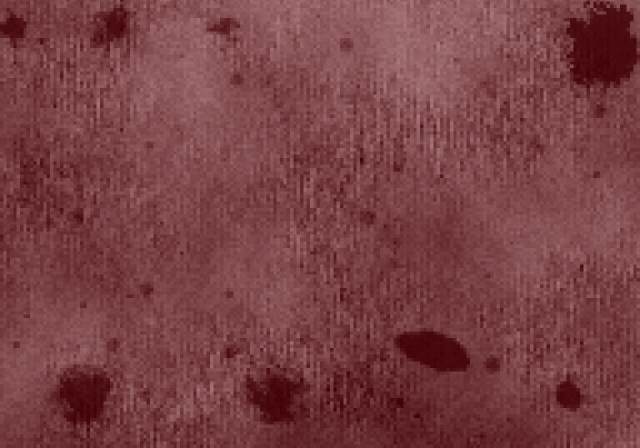
Reproduce this texture procedurally as a Shadertoy shader.

```glsl
// Worn wine-red cloth: coarse square threads with vertical ribs, pale clouds
// and dark ragged blots. Each thread cell gets one tone from layered sines,
// hashes and blot distances; the tone then picks a colour on a dark-pale ramp.

const vec3 DARK_WINE = vec3(0.28, 0.03, 0.05);
const vec3 PALE_ROSE = vec3(0.61, 0.41, 0.42);
const float THREADS = 192.0;      // cells across the canvas width
const float BASE_TONE = 0.59;
const float CLOUD_DEPTH = 0.23;
const float SHADE_DEPTH = 0.24;   // darkening toward the bottom
const float GLOW = 0.27;
const vec2 GLOW_CENTRE = vec2(0.67, 0.54);
const float RIB_DEPTH = 0.055;
const float STREAK_DEPTH = 0.29;
const float GRAIN_DEPTH = 0.30;
const float FLECK_DEPTH = 0.22;   // sparse dark threads
const float SPECK_DEPTH = 0.36;
const float BLOT_TONE = 0.03;

float hash(vec2 p) {
    vec3 q = fract(vec3(p.xyx) * 0.1031);
    q += dot(q, q.yzx + 33.33);
    return fract((q.x + q.y) * q.z);
}

// Layered, bent sines; roughly -1 to 1
float clouds(vec2 p) {
    const mat2 TURN = mat2(0.8, 0.6, -0.6, 0.8);
    float sum = 0.0, amp = 0.5;
    for (int i = 0; i < 5; i++) {
        p = TURN * p * 1.8 + 1.7;
        sum += amp * sin(p.x + 1.3 * sin(p.y));
        amp *= 0.65;
    }
    return sum;
}

// Cellular scatter of small round spots
float specks(vec2 p, float scale, float share) {
    vec2 g = p * scale, id = floor(g);
    vec2 centre = 0.2 + 0.6 * vec2(hash(id + 7.0), hash(id + 19.0));
    float radius = mix(0.05, 0.14, hash(id + 31.0));
    float spot = 1.0 - smoothstep(0.5 * radius, 1.3 * radius, length(g - id - centre));
    return spot * step(hash(id + 53.0), share);
}

// Two rows of blots, near the top and the bottom edges
float blots(vec2 p, float height) {
    float ragged = 0.014 * clouds(p * 22.0) + 0.011 * clouds(p * 60.0 + 3.0);
    ragged += 0.012 * (hash(floor(p * THREADS) + 71.0) - 0.5);
    float mask = 0.0;
    for (int i = 0; i < 8; i++) {
        float c = float(i % 4);
        bool top = i < 4;
        float last = step(3.0, c);
        float wide = top || i % 4 != 2 ? 0.0 : 1.0;
        vec2 centre = top
            ? vec2(0.02 + 0.16 * c + 0.44 * last, height - 0.044 - 0.027 * last)
            : vec2(0.134 + 0.32 * c - 0.023 * c * c, 0.08 + 0.07 * wide);
        float radius = top ? mix(0.019, 0.06, last) : mix(0.042, 0.022, last);
        float soft = top ? mix(0.018, 0.007, last) : mix(0.017, 0.006, max(last, wide));
        vec2 d = p - centre;
        d.y += 0.25 * wide * d.x;
        d *= mix(vec2(1.0), vec2(0.72, 1.45), wide);
        float edge = length(d) - radius + ragged * mix(1.0, 0.4, max(wide, last * float(!top)));
        mask = max(mask, 1.0 - smoothstep(-soft, soft, edge));
    }
    return mask;
}

float clothTone(vec2 uv, float height) {
    vec2 cell = floor(uv * THREADS);
    vec2 p = (cell + 0.5) / THREADS;

    // Broad light and shade
    vec2 toGlow = p - GLOW_CENTRE;
    float tone = BASE_TONE + CLOUD_DEPTH * clouds(p * 4.5);
    tone += SHADE_DEPTH * (p.y / height - 0.5);
    tone += GLOW * exp(-dot(toGlow, toGlow) / 0.035);

    // Vertical ribs, broken streaks and grain, stronger in patches
    float worn = clamp(0.65 + 0.7 * clouds(p * 7.0 + 9.0), 0.25, 1.2);
    float rib = mod(cell.x, 2.0) * 2.0 - 1.0;
    float run = floor(cell.y / 4.0 + 5.0 * hash(vec2(cell.x, 3.0)));
    float streak = hash(vec2(cell.x, run + 41.0));
    float grain = hash(cell + 11.0) - 0.5;
    tone += worn * (RIB_DEPTH * rib + STREAK_DEPTH * (streak - 0.5));
    tone -= worn * FLECK_DEPTH * smoothstep(0.8, 1.0, hash(cell + 97.0)) * (1.0 - streak);
    tone += GRAIN_DEPTH * grain * (0.45 + 0.6 * worn);

    // Small spots, then blots over everything
    float spots = max(specks(p, 10.0, 0.3), 0.7 * specks(p + 2.3, 27.0, 0.2));
    tone -= SPECK_DEPTH * spots;
    float blotTone = BLOT_TONE + 0.3 * (tone - BASE_TONE);
    return mix(tone, blotTone, blots(p, height));
}

void mainImage(out vec4 fragColor, in vec2 fragCoord) {
    float height = iResolution.y / iResolution.x;

    // Four samples per pixel smooth the thread edges
    float tone = 0.0;
    for (int i = 0; i < 4; i++) {
        vec2 offset = vec2(i % 2, i / 2) * 0.5 - 0.25;
        tone += 0.25 * clothTone((fragCoord + offset) / iResolution.x, height);
    }
    tone = clamp(tone, -0.06, 1.2);
    fragColor = vec4(mix(DARK_WINE, PALE_ROSE, tone), 1.0);
}
```
